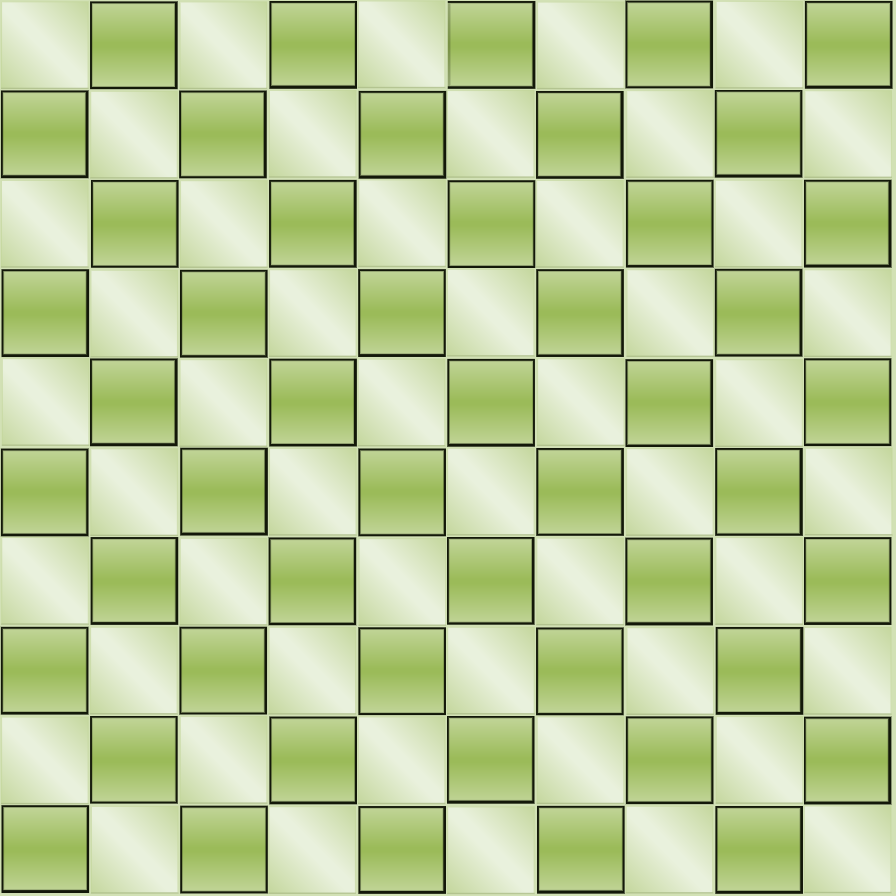
Write a Shadertoy shader that draws this pattern.

```glsl
// Checkerboard of glossy green framed tiles and pale tiles with a diagonal sheen
#define COUNT 10.0
#define PITCH vec2(0.0996, 0.0998)
#define ORIGIN vec2(0.0004, 0.0018)
#define INSET 0.0009
#define LINE_WIDTH 0.0021
#define SHADOW_WIDTH 0.0014
#define JITTER 0.0007
#define DEEP_GREEN vec3(0.608, 0.733, 0.349)
#define SOFT_GREEN vec3(0.765, 0.839, 0.608)
#define PALE_GREEN vec3(0.915, 0.945, 0.865)
#define INK vec3(0.075, 0.095, 0.035)

// Hash without sine: cell index to two values in 0..1
vec2 hash22(vec2 p) {
    vec3 q = fract(p.xyx * vec3(0.1031, 0.1030, 0.0973));
    q += dot(q, q.yzx + 33.33);
    return fract((q.xx + q.yz) * q.zy);
}

// Antialiased coverage of the side where d is negative
float cover(float d) {
    return clamp(0.5 - d * iResolution.y, 0.0, 1.0);
}

vec3 framedTile(vec2 lo, vec2 hi, vec2 uv, vec2 id, vec2 rnd) {
    vec3 col = mix(DEEP_GREEN, SOFT_GREEN, clamp(abs(uv.y - 0.5) * 2.1 - 0.05, 0.0, 1.0));

    // Soft olive edge, then the frame, heavier at the right and bottom
    vec2 shade = SHADOW_WIDTH * rnd;
    float rim = min(min(lo.x, lo.y - shade.y), min(hi.x - shade.x, hi.y));
    col = mix(col, INK, 0.25 * cover(rim - LINE_WIDTH - 0.0009));

    // One tile of the top row has its left line covered
    float hidden = float(id == vec2(5.0, COUNT - 1.0));
    float left = lo.x + hidden;
    float line = min(min(left, lo.y - shade.y), min(hi.x - shade.x, hi.y));
    return mix(col, INK, cover(line - LINE_WIDTH));
}

vec3 paleTile(vec2 lo, vec2 hi, vec2 uv) {
    float diagonal = abs(uv.x + uv.y - 1.0);
    vec3 col = mix(PALE_GREEN, SOFT_GREEN, clamp((diagonal - 0.08) / 0.92, 0.0, 1.0));

    // Fine green outline with a faint shadow below
    float edge = min(min(lo.x, lo.y), min(hi.x, hi.y));
    col = mix(col, SOFT_GREEN, 0.65 * cover(edge - 0.0012));
    return mix(col, SOFT_GREEN * 0.85, 0.6 * cover(lo.y - 0.0016));
}

void mainImage(out vec4 fragColor, in vec2 fragCoord) {
    vec2 p = fragCoord / iResolution.xy - ORIGIN;
    vec2 id = clamp(floor(p / PITCH), 0.0, COUNT - 1.0);
    vec2 local = p - id * PITCH;
    vec2 uv = local / PITCH;

    // Small placement errors between tiles
    vec2 rnd = hash22(id + 3.0);
    vec2 shift = (hash22(id.yx + 17.0) - 0.5) * 2.0 * JITTER;
    vec2 lo = local - shift - INSET;
    vec2 hi = PITCH - INSET - local + shift;

    bool framed = mod(id.x + id.y, 2.0) < 0.5;
    vec3 tile = framed ? framedTile(lo, hi, uv, id, rnd) : paleTile(lo, hi, uv);

    // Narrow pale seam around every tile
    float inside = cover(-min(min(lo.x, lo.y), min(hi.x, hi.y)));
    vec3 seam = mix(SOFT_GREEN, PALE_GREEN, 0.4);
    fragColor = vec4(mix(seam, tile, inside), 1.0);
}
```
